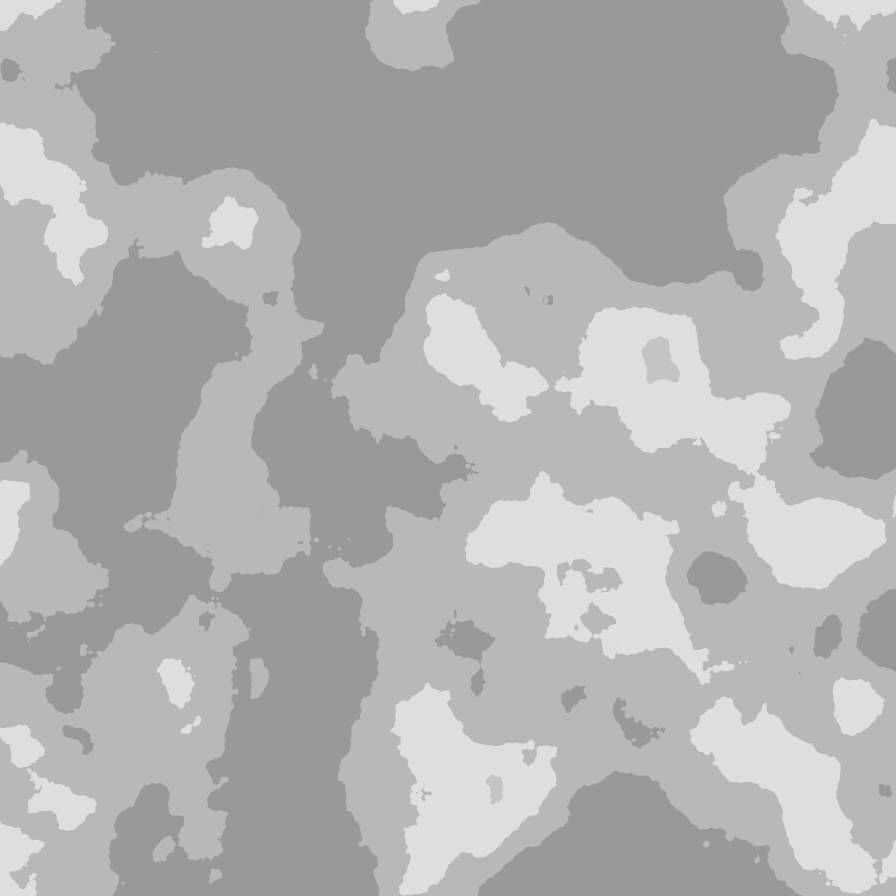
Write a Shadertoy shader that draws this texture.

```glsl
const vec3 DARK = vec3(0.60);
const vec3 MID = vec3(0.72);
const vec3 LIGHT = vec3(0.87);
const vec3 PEAK = vec3(0.77);

// Height levels, in standard deviations of the terrain
const float MID_LEVEL = -0.07;
const float LIGHT_LEVEL = 1.08;
const float PEAK_LEVEL = 2.3;

const int MAX_WAVE = 6;           // waves across the canvas
const float WAVE_SOFTNESS = 4.0;  // flattens the spectrum of the largest waves
const float WAVE_SEED = 17.0;
const int BLOB_LAYERS = 3;
const float BLOB_CELLS = 16.0;
const float BLOB_HEIGHT = 0.29;
const float SCALLOP_CELLS = 112.0;
const float SCALLOP_HEIGHT = 0.11;
const float SCALLOP_MEAN = 0.42;
const float EDGE_WIDTH = 0.6;
const float TAU = 6.2831853;

vec2 hash2(vec2 p) {
    vec3 q = fract(p.xyx * vec3(0.1031, 0.1030, 0.0973));
    q += dot(q, q.yzx + 33.33);
    return fract((q.xx + q.yz) * q.zy);
}

vec2 cellPoint(vec2 cell) {
    return cell + 0.25 + 0.5 * hash2(cell);
}

// Zero-mean, unit-variance sum of whole waves with random phases
float layeredSines(vec2 p) {
    float height = 0.0, variance = 0.0;
    for (int y = 0; y <= MAX_WAVE; y++)
    for (int x = -MAX_WAVE; x <= MAX_WAVE; x++) {
        if (y == 0 && x <= 0) continue;
        vec2 wave = vec2(x, y);
        float amplitude = 1.0 / (dot(wave, wave) + WAVE_SOFTNESS);
        float phase = hash2(wave + WAVE_SEED).x;
        height += amplitude * sin(TAU * (dot(wave, p) + phase));
        variance += 0.5 * amplitude * amplitude;
    }
    return height * inversesqrt(variance);
}

// Unit-variance blend of random heights around jittered cell points
float cellBlobs(vec2 p) {
    float height = 0.0, power = 0.001;
    for (int y = -1; y <= 1; y++)
    for (int x = -1; x <= 1; x++) {
        vec2 cell = floor(p) + vec2(x, y);
        vec2 d = p - cellPoint(cell);
        float weight = max(0.0, 1.0 - dot(d, d));
        weight *= weight;
        height += weight * (hash2(cell + 71.0).y - 0.5) * sqrt(12.0);
        power += weight * weight;
    }
    return height * inversesqrt(power);
}

float cellDistance(vec2 p) {
    float nearest = 4.0;
    for (int y = -1; y <= 1; y++)
    for (int x = -1; x <= 1; x++) {
        vec2 d = p - cellPoint(floor(p) + vec2(x, y));
        nearest = min(nearest, dot(d, d));
    }
    return sqrt(nearest);
}

float terrain(vec2 p) {
    float height = layeredSines(p), variance = 1.0;
    float amplitude = BLOB_HEIGHT, cells = BLOB_CELLS;
    for (int i = 0; i < BLOB_LAYERS; i++) {
        height += amplitude * cellBlobs(p * cells + 19.0 * float(i));
        variance += amplitude * amplitude;
        amplitude *= 0.5;
        cells *= 2.0;
    }
    // Fine scallops along the contours
    height += SCALLOP_HEIGHT * (SCALLOP_MEAN - cellDistance(p * SCALLOP_CELLS));
    return height * inversesqrt(variance);
}

void mainImage(out vec4 fragColor, in vec2 fragCoord) {
    float height = terrain(fragCoord / iResolution.y);
    float edge = EDGE_WIDTH * fwidth(height) + 0.0001;

    // Flat tones stacked by height
    vec3 color = mix(DARK, MID, smoothstep(-edge, edge, height - MID_LEVEL));
    color = mix(color, LIGHT, smoothstep(-edge, edge, height - LIGHT_LEVEL));
    color = mix(color, PEAK, smoothstep(-edge, edge, height - PEAK_LEVEL));
    fragColor = vec4(color, 1.0);
}
```
